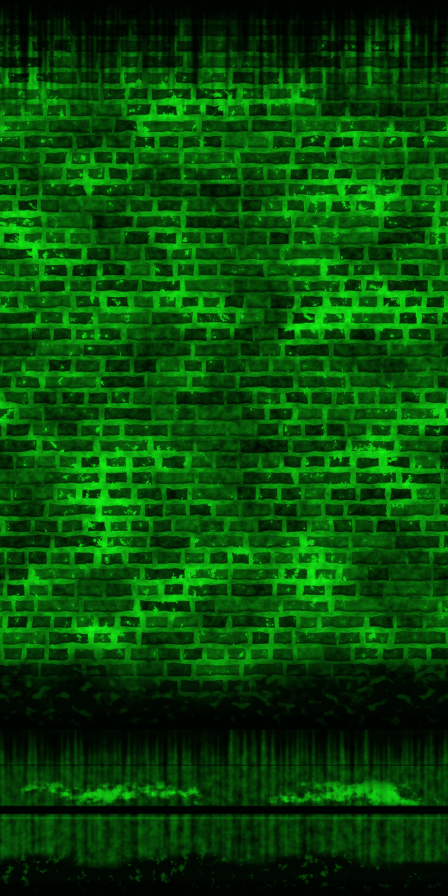
A WebGL 1 fragment shader for this texture:

```glsl
precision highp float;
// Mossy green brick wall with a soot-stained top, rubble and two ledges at its foot.

uniform vec2 u_resolution;

float hash(vec2 p) {
  return fract(sin(dot(p, vec2(127.1, 311.7))) * 43758.55);
}

// Gradient noise that wraps after a whole number of cells
float corner(vec2 cell, vec2 period, vec2 offset) {
  float angle = 6.2832 * hash(floor(mod(cell + 0.5, period)));
  return dot(vec2(cos(angle), sin(angle)), offset);
}

float noise(vec2 p, vec2 period) {
  vec2 i = floor(p), f = fract(p), e = vec2(1.0, 0.0);
  vec2 u = f * f * f * (f * (f * 6.0 - 15.0) + 10.0);
  float low = mix(corner(i, period, f), corner(i + e, period, f - e), u.x);
  float high = mix(corner(i + e.yx, period, f - e.yx), corner(i + 1.0, period, f - 1.0), u.x);
  return 1.4 * mix(low, high, u.y);
}

float fbm(vec2 uv, vec2 period) {
  float sum = 0.0, amp = 0.6;
  for (int i = 0; i < 4; i++) {
    sum += amp * noise((uv + 0.37) * period, period);
    period *= 2.0;
    amp *= 0.55;
  }
  return sum;
}

// Courses of long bricks alternating with courses of half bricks
float brickwork(vec2 uv, float moss, float grain) {
  vec2 bent = uv + vec2(0.004, 0.002) * vec2(fbm(uv, vec2(23, 46)), fbm(uv, vec2(19, 41)));
  float y = bent.y * 56.0 + 0.37;
  float row = mod(floor(y), 56.0);
  float header = mod(row, 2.0);
  float x = bent.x * 9.0 + 0.25 * header + 0.3 * hash(vec2(row, 3.0));
  x += 0.12 * sin(6.2832 * (2.0 * uv.x + hash(vec2(row, 5.0))));
  float cell = mod(floor(x), 9.0);
  float halves = 1.0 + step(mix(0.75, 0.12, header), hash(vec2(cell, row) + 11.0));
  float across = fract(x) * halves;
  float id = hash(vec2(cell * 2.0 + floor(across), row + 70.0));

  // Distance to the joint, in course heights
  vec2 f = vec2(fract(across), fract(y));
  vec2 edge = min(f, 1.0 - f) * vec2(3.1 / halves, 1.0);
  float d = min(edge.x, edge.y) + 0.1 * grain;
  float joint = 0.04 + 0.13 * moss;
  float face = smoothstep(joint, joint + 0.11, d);

  float brick = mix(0.13, 0.34, id) + 0.2 * grain + 0.08 * moss;
  brick *= mix(0.5, 1.0, smoothstep(0.1, 0.38, f.y));
  brick = mix(brick, 0.8, smoothstep(0.45, 0.8, grain + 0.55 * moss - 0.1));
  float mortar = 0.3 + 0.55 * moss + 0.25 * grain;
  return mix(mortar, max(brick, 0.03), face);
}

// Streaked plaster bands split by dark gaps; t runs down from the top
float ledges(vec2 uv, float t, float grain, float streak) {
  float plaster = 0.23 + 0.16 * grain + 0.12 * streak;
  float stain = fbm(uv, vec2(6, 30));
  float glow = smoothstep(0.865, 0.885, t) * (1.0 - smoothstep(0.892, 0.904, t));
  plaster += glow * 0.5 * smoothstep(0.05, 0.45, stain + 0.3 * grain);
  plaster *= mix(0.15, 1.0, smoothstep(0.82, 0.865, t + 0.022 * streak));
  plaster *= 1.0 - 0.5 * smoothstep(0.0015, 0.0, abs(t - 0.854));
  plaster *= smoothstep(0.003, 0.006, abs(t - 0.904));
  plaster += 0.14 * smoothstep(0.0025, 0.0, abs(t - 0.913));
  float base = smoothstep(0.95, 0.967, t + 0.015 * stain);
  float flecks = 0.03 + 0.25 * smoothstep(0.15, 0.6, grain + 0.3 * stain);
  flecks *= 1.0 - smoothstep(0.975, 1.0, t);
  return mix(plaster, flecks, base);
}

void main() {
  vec2 uv = gl_FragCoord.xy / u_resolution;
  float t = 1.0 - uv.y;
  float grain = fbm(uv, vec2(48, 96));
  float streak = noise(uv * vec2(96, 7), vec2(96, 7)) + 0.6 * noise(uv * vec2(41, 5) + 0.4, vec2(41, 5));
  float broad = fbm(uv, vec2(4, 6));
  float moss = clamp(0.42 + 0.9 * fbm(uv, vec2(6, 17)) + 0.35 * broad, 0.0, 1.0);

  float value = brickwork(uv, moss, grain);

  // Soot hanging from the top in drips
  float soot = smoothstep(0.005, 0.125, t + 0.045 * streak);
  value *= mix(0.06, 1.0, soot) * smoothstep(0.0, 0.03, t + 0.004);

  // Damp, broken rubble where the bricks end
  float damp = smoothstep(0.725, 0.785, t + 0.06 * broad + 0.02 * grain + 0.02 * (uv.x - 0.5) * sin(3.1416 * uv.x));
  float stones = 0.03 + 0.16 * smoothstep(0.1, 0.7, noise(uv * vec2(38, 110), vec2(38, 110)) + 0.5 * grain);
  stones *= 1.0 - 0.7 * smoothstep(0.785, 0.81, t);
  value = mix(value, stones, damp);

  value = mix(value, ledges(uv, t, grain, streak), smoothstep(0.811, 0.814, t));
  value *= 1.0 - 0.9 * smoothstep(0.003, 0.001, abs(t - 0.812));

  value = clamp(value, 0.015, 0.97);
  gl_FragColor = vec4(value * vec3(0.085, 1.0, 0.09), 1.0);
}
```
